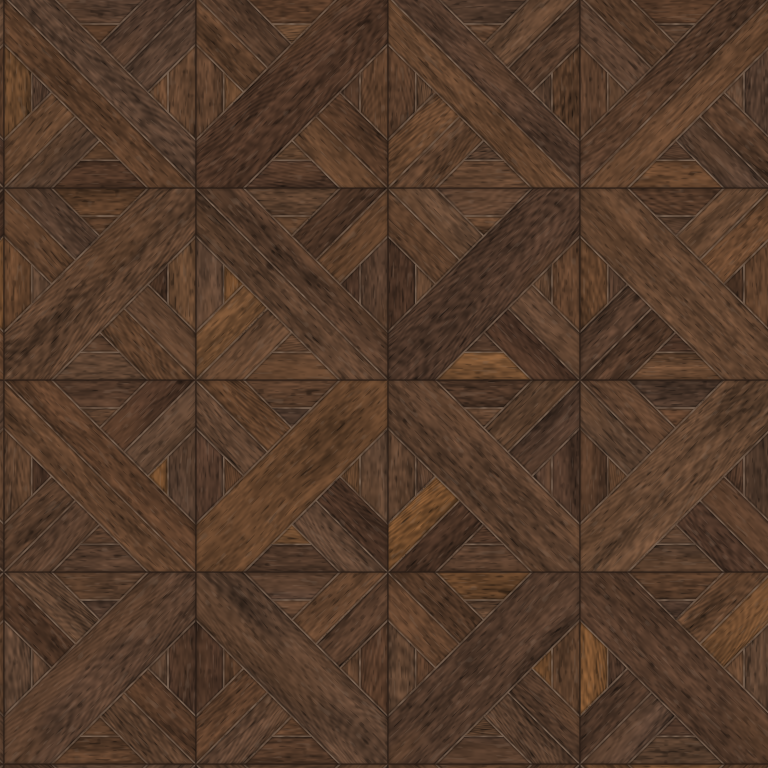
Reproduce this texture procedurally as a Shadertoy shader.

```glsl
const float TILES = 4.0;
const float BAND = 0.25;        // half reach of the diagonal bands along a tile side
const float SPLIT = 0.355;      // where each side triangle is cut in two
const float SEAM = 0.0042;      // half width of the joints inside a tile
const float BORDER = 0.0045;    // half width of the joints between tiles

const vec3 DARK = vec3(0.245, 0.168, 0.130);
const vec3 BROWN = vec3(0.385, 0.262, 0.172);
const vec3 GREYED = vec3(0.335, 0.258, 0.208);
const vec3 GOLDEN = vec3(0.490, 0.325, 0.180);
const vec3 FILLER = vec3(0.470, 0.385, 0.320);
const vec3 GAP = vec3(0.150, 0.105, 0.080);

struct Plank {
    vec2 grain;   // position along and across the fibres
    float id;     // piece number within the tile
    float seam;   // distance to the nearest joint
};

float hash(vec2 p) {
    return fract(sin(dot(p, vec2(127.1, 311.7))) * 43758.5453);
}

float noise(vec2 p) {
    vec2 i = floor(p), f = fract(p);
    f = f * f * (3.0 - 2.0 * f);
    return mix(mix(hash(i), hash(i + vec2(1, 0)), f.x),
               mix(hash(i + vec2(0, 1)), hash(i + vec2(1, 1)), f.x), f.y);
}

float line(float dist, float halfWidth, float px) {
    return 1.0 - smoothstep(halfWidth - 0.5 * px, halfWidth + 0.5 * px, dist);
}

// Splits a centred tile, whose main band runs along x = y, into planks
Plank findPlank(vec2 q, bool splitMain) {
    float u = q.x + q.y, v = q.y - q.x;
    float right = step(0.0, u), upper = step(0.0, v);
    float mainEdge = abs(abs(v) - BAND) * 0.7071;
    float crossEdge = abs(abs(u) - BAND) * 0.7071;

    if (abs(v) < BAND) {
        float seam = splitMain ? min(mainEdge, abs(v) * 0.7071) : mainEdge;
        return Plank(vec2(u, v) * 0.7071, splitMain ? upper : 0.0, seam);
    }
    if (abs(u) < BAND) {
        float seam = min(min(mainEdge, crossEdge), abs(u) * 0.7071);
        return Plank(vec2(v, u) * 0.7071, 2.0 + right + 2.0 * upper, seam);
    }
    float reach = max(abs(q.x), abs(q.y));
    float seam = min(min(mainEdge, crossEdge), abs(reach - SPLIT));
    vec2 grain = u * v > 0.0 ? q : q.yx;
    return Plank(grain, 6.0 + 2.0 * right + 4.0 * upper + step(SPLIT, reach), seam);
}

vec3 plankTint(vec2 seed) {
    vec3 tint = mix(DARK, BROWN, 0.1 + 0.9 * hash(seed));
    tint = mix(tint, GREYED, 0.6 * hash(seed + 3.7));
    return mix(tint, GOLDEN, 0.7 * smoothstep(0.86, 1.0, hash(seed + 8.3)));
}

vec3 wood(vec2 p, vec2 seed) {
    vec2 shift = 20.0 * vec2(hash(seed + 1.3), hash(seed + 5.9));
    vec2 g = p + shift;
    g.y += 0.03 * (noise(g * vec2(3.0, 5.0)) - 0.5);

    // Broad streaks, fine fibres, short dark pores and pale flecks
    float streak = noise(g * vec2(2.0, 15.0)) - 0.5;
    float fibre = noise(g * vec2(10.0, 58.0)) - 0.5;
    float fine = noise(g * vec2(30.0, 100.0) + 3.0) - 0.5;
    float pore = smoothstep(0.68, 0.95, noise(g * vec2(24.0, 92.0) + 9.0));
    float fleck = smoothstep(0.70, 0.95, noise(g * vec2(20.0, 85.0) + 17.0));

    // Arched growth rings, strong on some planks only
    float bow = p.y - 0.12 * (hash(seed + 2.1) - 0.5);
    float arch = p.x + 16.0 * bow * bow + 0.20 * noise(g * vec2(4.0, 12.0));
    float rings = sin(arch * 75.0) * smoothstep(0.45, 1.0, hash(seed + 6.6));

    float shade = 1.0 + 0.36 * streak + 0.30 * fibre + 0.30 * fine + 0.08 * rings - 0.22 * pore;
    vec3 color = plankTint(seed) * shade;
    color = mix(color, BROWN * 1.1, 0.30 * smoothstep(0.5, 0.9, noise(g * vec2(2.0, 7.0) + 4.0)));
    color = mix(color, FILLER, 0.26 * fleck);

    // Occasional knot
    vec2 centre = vec2(0.7 * hash(seed + 4.4) - 0.35, 0.2 * hash(seed + 7.2) - 0.1);
    float knot = length((p - centre) * vec2(0.6, 1.0)) + 0.012 * noise(g * 40.0);
    float knotty = step(0.72, hash(seed + 9.1));
    return mix(color, GAP, 0.7 * knotty * (1.0 - smoothstep(0.010, 0.030, knot)));
}

void mainImage(out vec4 fragColor, in vec2 fragCoord) {
    vec2 p = TILES * fragCoord / iResolution.xy - 0.02;
    float px = TILES / iResolution.y;
    vec2 cell = floor(p), q = fract(p) - 0.5;
    float border = 0.5 - max(abs(q.x), abs(q.y));

    // The main band changes direction from tile to tile
    if (mod(cell.x + cell.y, 2.0) > 0.5) q.x = -q.x;
    Plank plank = findPlank(q, hash(cell + 11.0) < 0.3);
    vec2 seed = cell * 7.0 + vec2(plank.id * 1.7, plank.id * 2.3) + 31.0;
    vec3 color = wood(plank.grain, seed);

    // Pale, broken filler with a soft shadow beside it
    color *= 1.0 - 0.22 * line(plank.seam, 0.011, 0.012);
    float filler = 0.30 + 0.70 * noise(p * 34.0);
    color = mix(color, FILLER, filler * line(plank.seam, SEAM, px));

    // Dark joints around each tile
    color *= 1.0 - 0.12 * line(border, 0.012, 0.02);
    color = mix(color, GAP, 0.62 * line(border, BORDER, px));
    fragColor = vec4(color, 1.0);
}
```
